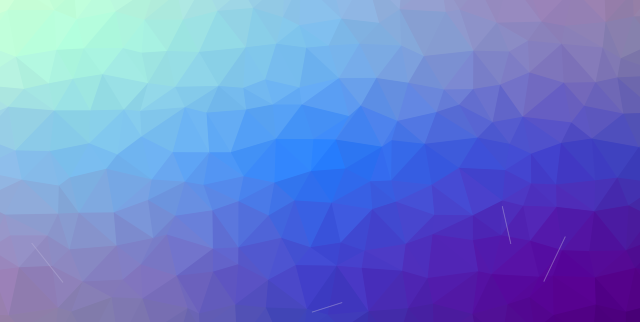
Reproduce this background procedurally as a Shadertoy shader.

```glsl
vec2 hash22(vec2 p) {
    vec3 q = fract(p.xyx * vec3(0.1031, 0.1030, 0.0973));
    q += dot(q, q.yzx + 33.33);
    return fract((q.xx + q.yz) * q.zy);
}

// Mint to blue to violet
vec3 ramp(float t) {
    vec3 stops[9] = vec3[9](
        vec3(0.80, 1.00, 0.84), vec3(0.69, 1.00, 0.87), vec3(0.60, 0.87, 0.90),
        vec3(0.38, 0.66, 0.95), vec3(0.13, 0.49, 1.00), vec3(0.26, 0.33, 0.85),
        vec3(0.32, 0.13, 0.70), vec3(0.35, 0.00, 0.59), vec3(0.29, 0.00, 0.47));
    float s = clamp(t, 0.0, 1.0) * 8.0;
    int i = min(int(s), 7);
    return mix(stops[i], stops[i + 1], s - float(i));
}

// Blend of a horizontal and a vertical ramp; red is averaged with a power mean
vec3 gradient(vec2 uv) {
    vec3 power = vec3(1.7, 1.0, 1.0);
    vec3 across = pow(ramp(uv.x), power);
    vec3 down = pow(ramp(1.0 - uv.y), power);
    return pow(0.5 * (across + down), 1.0 / power);
}

// Mesh vertex: the centre of a grid cell, jittered
vec2 meshVertex(vec2 id) {
    return id + 0.5 + (hash22(id + 47.0) - 0.5) * vec2(0.72, 0.62);
}

// Signed distance to the line a-b, positive on its left
float edgeDistance(vec2 p, vec2 a, vec2 b) {
    vec2 d = normalize(b - a);
    return d.x * (p.y - a.y) - d.y * (p.x - a.x);
}

// Flat facet colour in rgb, weighted by its coverage in w
vec4 facet(vec2 p, vec2 a, vec2 b, vec2 c, vec2 gridSize, float pixel) {
    float inside = min(edgeDistance(p, a, b), min(edgeDistance(p, b, c), edgeDistance(p, c, a)));
    float cover = smoothstep(-0.6 * pixel, 0.6 * pixel, inside);
    vec2 middle = (a + b + c) / 3.0;
    float shade = (hash22(floor(middle * 64.0)).x - 0.5) * 0.025;
    return vec4(gradient(middle / gridSize) + shade, 1.0) * cover;
}

float segmentDistance(vec2 p, vec2 a, vec2 b) {
    vec2 d = b - a;
    return length(p - a - d * clamp(dot(p - a, d) / dot(d, d), 0.0, 1.0));
}

void mainImage(out vec4 fragColor, in vec2 fragCoord) {
    float rows = 10.0;
    float pixel = rows / iResolution.y;
    vec2 p = fragCoord * pixel;
    vec2 gridSize = iResolution.xy * pixel;
    vec2 home = floor(p - 0.5);

    // Each nearby quad is split along its shorter diagonal
    vec4 sum = vec4(0.0);
    for (int y = -1; y <= 1; y++) {
        for (int x = -1; x <= 1; x++) {
            vec2 id = home + vec2(x, y);
            vec2 a = meshVertex(id);
            vec2 b = meshVertex(id + vec2(1, 0));
            vec2 c = meshVertex(id + vec2(1, 1));
            vec2 d = meshVertex(id + vec2(0, 1));
            if (distance(a, c) < distance(b, d)) {
                sum += facet(p, a, b, c, gridSize, pixel);
                sum += facet(p, a, c, d, gridSize, pixel);
            } else {
                sum += facet(p, a, b, d, gridSize, pixel);
                sum += facet(p, b, c, d, gridSize, pixel);
            }
        }
    }
    vec3 colour = sum.rgb / max(sum.w, 0.001);

    // Faint pale seams
    vec4 seams[4] = vec4[4](
        vec4(0.050, 0.244, 0.098, 0.124), vec4(0.785, 0.358, 0.798, 0.244),
        vec4(0.883, 0.264, 0.850, 0.127), vec4(0.488, 0.031, 0.534, 0.060));
    for (int i = 0; i < 4; i++) {
        float dist = segmentDistance(p, seams[i].xy * gridSize, seams[i].zw * gridSize);
        float seam = 1.0 - smoothstep(0.0, 0.012 + 0.7 * pixel, dist);
        colour = mix(colour, vec3(0.72, 0.70, 0.85), 0.4 * seam);
    }
    fragColor = vec4(clamp(colour, 0.0, 1.0), 1.0);
}
```
